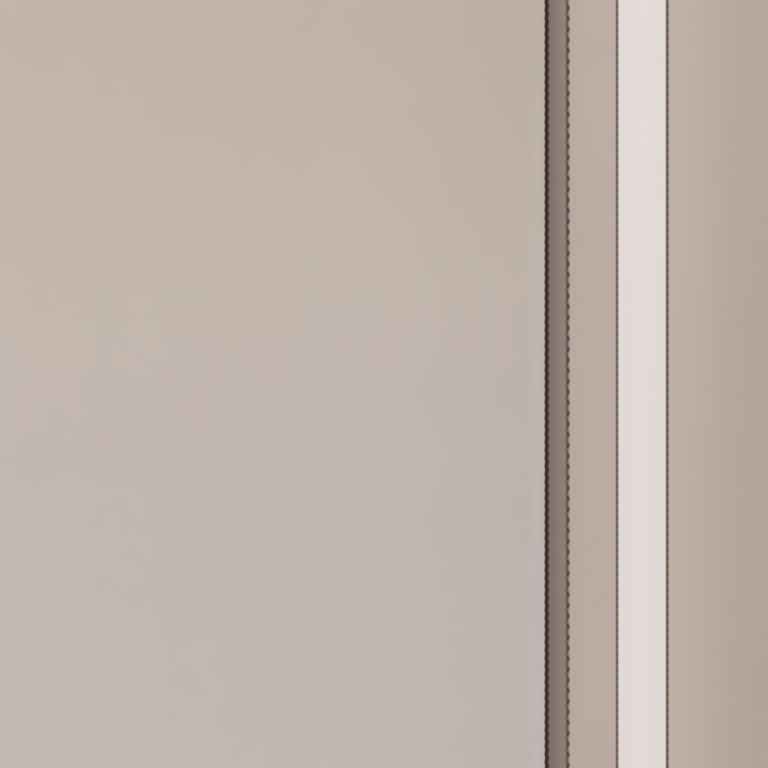
Give the GLSL for this texture, as a WebGL 2 fragment shader.

```glsl
#version 300 es
precision highp float;

uniform vec2 u_resolution;
out vec4 fragColor;

const vec3 WALL_TOP = vec3(0.765, 0.718, 0.678);
const vec3 WALL_BOTTOM = vec3(0.758, 0.718, 0.702);
const vec3 RECESS_DARK = vec3(0.49, 0.43, 0.40);
const vec3 RECESS_LIGHT = vec3(0.56, 0.50, 0.47);
const vec3 PANEL = vec3(0.722, 0.664, 0.627);
const vec3 STRIP = vec3(0.882, 0.850, 0.832);
const vec3 SIDE_LIGHT = vec3(0.742, 0.686, 0.650);
const vec3 SIDE_DARK = vec3(0.708, 0.645, 0.605);
const vec3 SEAM = vec3(0.20, 0.155, 0.135);
const vec3 GROOVE = vec3(0.31, 0.26, 0.235);

// Smooth step across an edge, at least one pixel wide
float edge(float x, float at, float soft) {
    return smoothstep(at - soft, at + soft, x);
}

// Soft vertical line mask
float line(float x, float at, float halfWidth, float soft) {
    return 1.0 - smoothstep(halfWidth - soft, halfWidth + soft, abs(x - at));
}

// Regular ripple along a seam, 0 to 1
float ripple(float y, float count) {
    return 0.5 + 0.5 * sin(6.28318 * count * y);
}

// Layered sines for faint cloudy plaster
float mottle(vec2 p) {
    float sum = 0.0;
    float amp = 0.5;
    for (int i = 0; i < 4; i++) {
        sum += amp * sin(p.x + 1.3 * sin(p.y)) * sin(p.y + 0.8 * sin(p.x));
        p = mat2(1.6, 1.2, -1.2, 1.6) * p + 1.7;
        amp *= 0.55;
    }
    return sum;
}

// Broad wall: warm above, cooler below, dimmer towards the seam
vec3 wallColour(vec2 uv) {
    float warm = smoothstep(0.15, 0.75, uv.y + 0.12 * (0.35 - uv.x));
    vec3 c = mix(WALL_BOTTOM, WALL_TOP, warm);
    c += 0.012 * (0.4 - uv.x) - 0.012 * smoothstep(0.6, 1.0, uv.y);
    c -= 0.018 * smoothstep(0.45, 0.71, uv.x) * (0.6 + 0.4 * uv.y);
    vec3 halo = vec3(0.008, 0.014, 0.018) * (1.0 - 0.6 * uv.y);
    return c + halo * line(uv.x, 0.698, 0.006, 0.006);
}

// Side wall: lighter beside the strip, darker towards the right
vec3 sideColour(vec2 uv) {
    vec3 c = mix(SIDE_LIGHT, SIDE_DARK, smoothstep(0.88, 0.985, uv.x));
    return c + 0.014 * (uv.y - 0.4);
}

void main() {
    vec2 uv = gl_FragCoord.xy / u_resolution;
    float px = 1.0 / u_resolution.x;
    float soft = max(px, 0.0018);

    // Flat bands from left to right
    vec3 recess = mix(RECESS_DARK, RECESS_LIGHT, smoothstep(0.712, 0.735, uv.x));
    vec3 panel = PANEL + 0.012 * smoothstep(0.745, 0.765, uv.x) + 0.012 * (uv.y - 0.5);
    vec3 strip = STRIP + 0.008 * (uv.y - 0.5) + 0.008 * line(uv.x, 0.836, 0.01, 0.01);
    vec3 colour = wallColour(uv);
    colour = mix(colour, recess + 0.02 * (uv.y - 0.5), edge(uv.x, 0.711, soft));
    colour = mix(colour, panel, edge(uv.x, 0.740, soft));
    colour = mix(colour, strip, edge(uv.x, 0.804, soft));
    colour = mix(colour, sideColour(uv), edge(uv.x, 0.868, soft));

    // Faint surface variation
    colour += 0.003 * mottle(uv * 9.0) + 0.0018 * mottle(uv * 70.0);

    // Seams, with a fine ripple along their length
    float fine = ripple(uv.y, 96.0);
    float coarse = ripple(uv.y, 72.0);
    float seam = line(uv.x, 0.7118 + 0.0006 * (fine - 0.5), 0.0023, soft);
    float groove = line(uv.x, 0.7390 + 0.0012 * (coarse - 0.5), 0.0020, soft);
    float stripLeft = line(uv.x, 0.8035, 0.0014, soft);
    float stripRight = line(uv.x, 0.8688, 0.0015, soft);
    colour = mix(colour, SEAM, 0.95 * seam);
    colour = mix(colour, GROOVE, groove * mix(0.5, 0.95, coarse));
    colour = mix(colour, GROOVE, stripLeft * mix(0.75, 0.9, fine));
    colour = mix(colour, GROOVE, stripRight * mix(0.8, 0.95, fine));

    fragColor = vec4(colour, 1.0);
}
```
